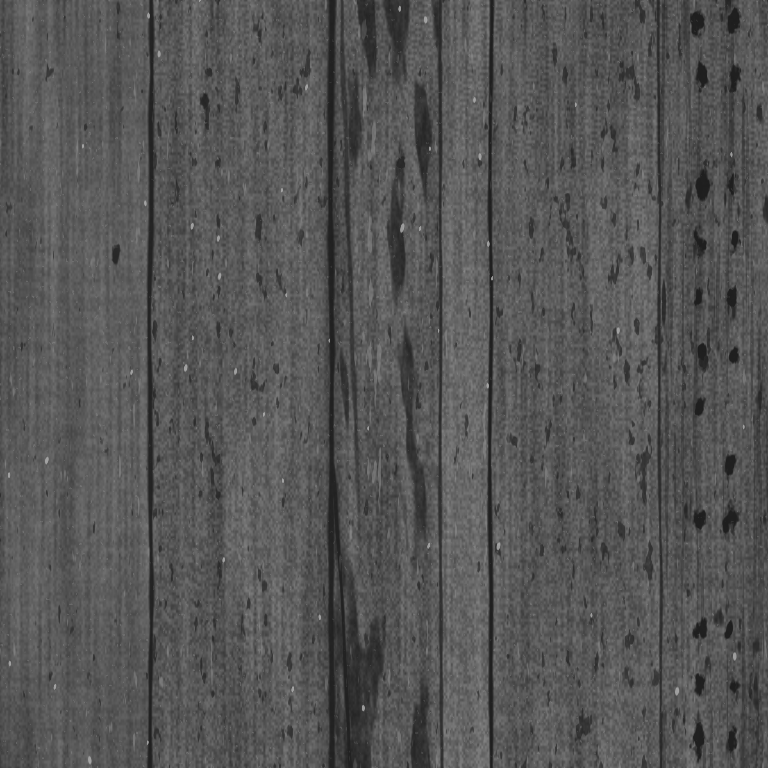
Reproduce this texture procedurally as a Shadertoy shader.

```glsl
// Weathered grey planks: vertical grain, dark seams, stains, pits and pale scuffs.

const float WOOD_TONE = 0.352;
const float DARK_TONE = 0.11;
const float PALE_TONE = 0.58;
const float LINE_AMOUNT = 0.09;
const float BROAD_AMOUNT = 0.13;
const float GRAIN_AMOUNT = 0.13;

// Plank boundaries, left to right
const float SEAM_A = 0.196;
const float SEAM_B = 0.431;
const float SEAM_C = 0.573;
const float SEAM_D = 0.639;
const float SEAM_E = 0.859;

float hash(vec2 p) {
    return fract(sin(dot(p, vec2(127.1, 311.7))) * 43758.5);
}

float noise(vec2 p) {
    vec2 i = floor(p), f = fract(p);
    f = f * f * (3.0 - 2.0 * f);
    return mix(mix(hash(i), hash(i + vec2(1, 0)), f.x),
               mix(hash(i + vec2(0, 1)), hash(i + vec2(1, 1)), f.x), f.y);
}

float fbm(vec2 p) {
    float sum = 0.0, weight = 0.571;
    for (int i = 0; i < 3; i++) {
        sum += weight * noise(p);
        p = p * 2.03 + 19.7;
        weight *= 0.5;
    }
    return sum;
}

float band(float x, float left, float right) {
    return smoothstep(left - 0.003, left + 0.003, x) - smoothstep(right - 0.003, right + 0.003, x);
}

// Soft bump around a vertical line
float ridge(float x, float center, float width) {
    float d = (x - center) / width;
    return exp(-d * d);
}

float flecks(vec2 p, vec2 frequency, float level) {
    return smoothstep(level, level + 0.11, fbm(p * frequency));
}

// Dark line that wanders and varies in width
float seam(vec2 p, float center, float width, float seed) {
    float wander = (fbm(vec2(p.y * 5.0, seed)) - 0.5) * 0.007;
    float w = width * (0.55 + 0.9 * noise(vec2(p.y * 22.0, seed + 4.0)));
    return 1.0 - smoothstep(w * 0.3, w + 0.0015, abs(p.x - center - wander));
}

// One ragged, leaning ellipse per chosen cell
float scatter(vec2 p, vec2 cell, vec2 radius, float chance, float ragged, float seed) {
    vec2 id = floor(p / cell) + seed;
    vec2 rnd = vec2(hash(id), hash(id + 17.3));
    vec2 local = (fract(p / cell) - 0.5) * cell - (rnd - 0.5) * max(cell - 4.6 * radius, 0.0);
    local.x -= 0.3 * (rnd.y - 0.3) * local.y;
    float size = mix(0.6, 1.3, hash(id + 5.9));
    float d = length(local / (radius * size)) + ragged * (fbm(p * vec2(150.0, 75.0)) - 0.5);
    return step(hash(id + 31.1), chance) * (1.0 - smoothstep(0.65, 1.2, d));
}

void mainImage(out vec4 fragColor, in vec2 fragCoord) {
    vec2 p = fragCoord / iResolution.xy;
    float plankA = band(p.x, -0.1, SEAM_A);
    float plankB = band(p.x, SEAM_A, SEAM_B);
    float plankC = band(p.x, SEAM_B, SEAM_C);
    float plankD = band(p.x, SEAM_C, SEAM_D);
    float plankE = band(p.x, SEAM_D, SEAM_E);
    float plankF = band(p.x, SEAM_E, 1.1);

    // Wood grain
    float tone = WOOD_TONE + 0.025 * plankD - 0.012 * plankC - 0.01 * plankF;
    tone += LINE_AMOUNT * (noise(p * vec2(250.0, 6.0)) - 0.5);
    tone += BROAD_AMOUNT * (fbm(p * vec2(32.0, 3.0)) - 0.5);
    tone += GRAIN_AMOUNT * (1.0 - 0.4 * plankA) * (noise(p * vec2(430.0, 260.0)) - 0.5);
    tone += 0.03 * (noise(p * vec2(18.0, 120.0)) - 0.5);

    // Short dark flecks, gathered in columns
    float columns = ridge(p.x, 0.205, 0.008) + 0.7 * ridge(p.x, 0.275, 0.012)
        + 0.7 * ridge(p.x, 0.35, 0.03) + ridge(p.x, 0.825, 0.025);
    float level = 0.72 - 0.07 * columns + 0.05 * plankA + 0.03 * plankD - 0.04 * plankE;
    float dark = 0.6 * flecks(p, vec2(130.0, 42.0), level);
    dark = max(dark, 0.75 * plankF * flecks(p + 3.0, vec2(75.0, 15.0), 0.68));
    dark = max(dark, 0.3 * plankF * flecks(p, vec2(190.0, 5.0), 0.6));

    // Long stains drifting across the worn plank
    float drift = ridge(p.x, 0.563 - 0.055 * p.y, 0.026);
    vec2 leaning = vec2(p.x + 0.05 * p.y, p.y);
    float stain = flecks(leaning, vec2(42.0, 6.0), 0.61 - 0.2 * drift);
    stain *= 0.45 + 0.65 * fbm(p * vec2(150.0, 45.0));
    dark = max(dark, plankC * stain * 0.82);

    // Seams and the forked crack
    dark = max(dark, 0.9 * seam(p, SEAM_A, 0.0032, 1.0));
    dark = max(dark, 0.9 * seam(p, SEAM_B, 0.0048, 8.0));
    dark = max(dark, 0.75 * seam(p, SEAM_C, 0.0022, 15.0));
    dark = max(dark, 0.95 * seam(p, SEAM_D, 0.0026, 22.0));
    dark = max(dark, 0.75 * seam(p, SEAM_E, 0.0018, 29.0));
    float fork = SEAM_B + 0.06 * max(0.45 - p.y, 0.0);
    dark = max(dark, 0.9 * seam(p, fork, 0.0036, 36.0) * smoothstep(0.47, 0.38, p.y));
    dark = max(dark, 0.6 * seam(p, 0.476 - 0.03 * p.y, 0.003, 43.0) * smoothstep(0.2, 0.5, p.y));
    dark = max(dark, 0.35 * ridge(p.x, SEAM_B, 0.009));

    // Pits: two rows on the right plank, a few elsewhere
    vec2 pitCell = vec2(0.042, 0.072);
    dark = max(dark, 0.95 * band(p.x, 0.891, 0.975)
        * scatter(p - vec2(0.891, 0.0), pitCell, vec2(0.0075, 0.017), 0.75, 1.6, 3.0));
    dark = max(dark, 0.8 * scatter(p, vec2(0.12, 0.25), vec2(0.006, 0.012), 0.16, 1.6, 9.0));
    tone = mix(tone, DARK_TONE, clamp(dark, 0.0, 1.0));

    // Pale scuffs along edges, and small bright chips
    float worn = ridge(p.x, 0.176, 0.006) + ridge(p.x, 0.632, 0.005)
        + ridge(p.x, 0.525 - 0.06 * p.y, 0.012) + 0.8 * ridge(p.x, 0.482, 0.014);
    float pale = 0.5 * flecks(p + 7.0, vec2(160.0, 26.0), 0.75 - 0.1 * worn);
    pale = max(pale, 0.35 * flecks(p + 11.0, vec2(230.0, 150.0), 0.73));
    tone = mix(tone, PALE_TONE, pale * (1.0 - 0.6 * dark));
    float chips = scatter(p, vec2(0.045, 0.06), vec2(0.002, 0.0045), 0.17, 0.8, 50.0);
    tone = mix(tone, PALE_TONE + 0.12, 0.8 * chips);

    fragColor = vec4(vec3(clamp(tone, 0.0, 1.0)), 1.0);
}
```
